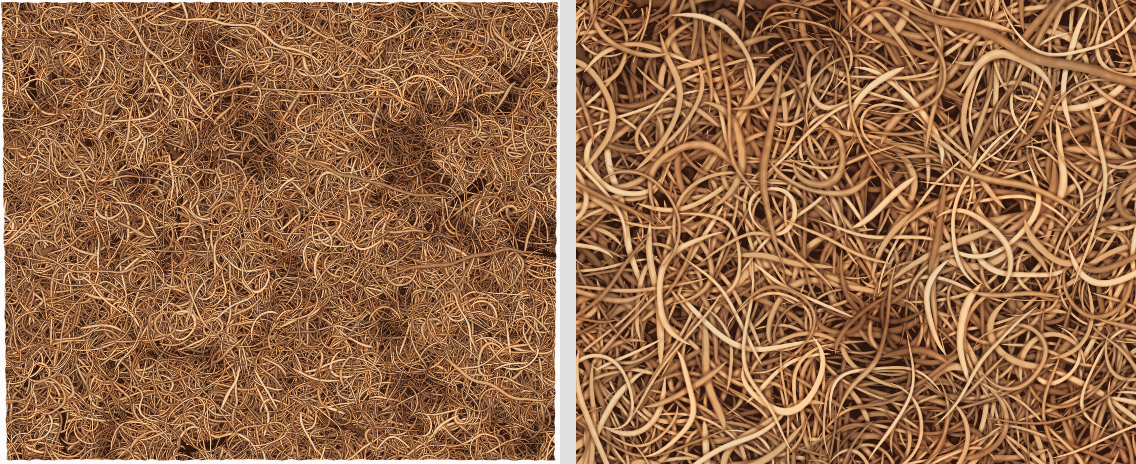
Left, the full canvas; right, a detail of the centre.
Give the GLSL for this texture, as a WebGL 1 fragment shader.

```glsl
precision highp float;
uniform vec2 u_resolution;

#define LAYERS 30
#define FIBRE_CELL 0.052
#define FIBRE_HALF_WIDTH 0.0018
#define FIBRE_CURL 1.9
#define FIBRE_TONE 0.36
#define TONE_SPREAD 0.58
#define SHADOW 0.36
#define WARP 0.011
#define PEAT_DARKNESS 0.30

vec4 hash4(vec3 p) {
  vec4 q = fract(p.xyzx * vec4(0.1031, 0.1030, 0.0973, 0.1099));
  q += dot(q, q.wzxy + 33.33);
  return fract((q.xxyz + q.yzzw) * q.zywx);
}

vec2 turn(vec2 p, float angle) {
  float c = cos(angle), s = sin(angle);
  return vec2(c * p.x + s * p.y, c * p.y - s * p.x);
}

float cornerSlope(vec2 corner, vec2 offset) {
  float angle = 6.2832 * hash4(vec3(corner, 5.0)).x;
  return dot(vec2(cos(angle), sin(angle)), offset);
}

float gradientNoise(vec2 p) {
  vec2 i = floor(p), f = fract(p);
  vec2 u = f * f * f * (f * (f * 6.0 - 15.0) + 10.0);
  vec2 e = vec2(1.0, 0.0);
  float low = mix(cornerSlope(i, f), cornerSlope(i + e, f - e), u.x);
  float high = mix(cornerSlope(i + e.yx, f - e.yx), cornerSlope(i + 1.0, f - 1.0), u.x);
  return 1.4 * mix(low, high, u.y);
}

// Signed distance to a circle of given curvature, tangent to x at the origin
float curveDistance(vec2 q, float curvature) {
  float k = curvature * dot(q, q) - 2.0 * q.y;
  return k / (1.0 + sqrt(max(1.0 + curvature * k, 0.0)));
}

// Lays one scattered sheet of shaded strands over the tone below
float layStrands(float tone, vec2 p, float seed, float cell, float halfWidth,
                 float curl, float share, float strandTone) {
  float pixel = 1.0 / u_resolution.y;
  vec2 g = turn(p, seed * 2.4) / cell + seed * 3.71 + 20.0;
  vec2 home = floor(g);
  for (int y = -1; y <= 1; y++) {
    for (int x = -1; x <= 1; x++) {
      vec2 id = home + vec2(float(x), float(y));
      vec4 place = hash4(vec3(id, seed + 1.0));
      vec4 look = hash4(vec3(id, seed + 71.0));
      if (look.w > share) continue;
      vec2 q = turn(g - id - place.xy, place.z * 6.2832);
      float reach = length(q) / mix(0.6, 1.0, look.x);
      if (reach > 1.0) continue;
      float bend = 2.0 * place.w - 1.0;
      float d = curveDistance(q, curl * bend * (0.35 + abs(bend))) * cell;
      float taper = 1.0 - pow(reach, 5.0);
      float w = halfWidth * mix(0.6, 1.45, look.y * look.y) * taper;
      float across = clamp(d / max(w, 0.0001), -1.0, 1.0);
      float halo = (1.0 - smoothstep(w, w + 1.7 * FIBRE_HALF_WIDTH, abs(d))) * taper;
      float cover = clamp((w - abs(d)) / pixel + 0.5, 0.0, 1.0);
      cover *= min(1.0, 2.0 * w / pixel);
      float lit = strandTone + TONE_SPREAD * (look.z - 0.5);
      lit += 0.16 - 0.30 * across * across + 0.08 * across;
      tone = mix(tone * (1.0 - SHADOW * halo), lit, cover);
    }
  }
  return tone;
}

vec3 coirColour(float tone) {
  vec3 c = mix(vec3(0.17, 0.085, 0.05), vec3(0.38, 0.23, 0.15), smoothstep(0.04, 0.25, tone));
  c = mix(c, vec3(0.55, 0.36, 0.23), smoothstep(0.25, 0.47, tone));
  c = mix(c, vec3(0.71, 0.49, 0.31), smoothstep(0.47, 0.69, tone));
  c = mix(c, vec3(0.87, 0.67, 0.46), smoothstep(0.69, 0.87, tone));
  return mix(c, vec3(0.96, 0.83, 0.65), smoothstep(0.92, 1.2, tone));
}

// Coverage of the slightly tapered mat with its rough rim
float matMask(vec2 uv, vec2 p) {
  float rough = 0.0022 * gradientNoise(p * 55.0);
  float left = uv.x - mix(0.012, 0.003, uv.y);
  float right = 1.0 - uv.x - mix(0.010, 0.004, uv.y);
  float inside = min(min(left, right), min(uv.y - 0.009, 0.995 - uv.y)) + rough;
  return clamp(inside * u_resolution.y + 0.5, 0.0, 1.0);
}

void main() {
  vec2 uv = gl_FragCoord.xy / u_resolution;
  vec2 p = gl_FragCoord.xy / u_resolution.y;
  vec2 bent = p + WARP * vec2(gradientNoise(p * 14.0), gradientNoise(p * 14.0 + 37.0));
  float patches = gradientNoise(p * 5.0 + 9.0) + 0.6 * gradientNoise(p * 15.0);
  float peat = smoothstep(0.15, 0.75, patches);
  float grain = gradientNoise(p * 160.0);

  // Dark ground, then fibres from deep to top with bark flakes between
  float tone = 0.10 + 0.10 * grain;
  for (int i = 0; i < LAYERS; i++) {
    float layer = float(i);
    float height = layer / float(LAYERS - 1);
    float cell = FIBRE_CELL * mix(0.8, 1.5, fract(layer * 0.618));
    float lit = FIBRE_TONE + 0.48 * height - PEAT_DARKNESS * peat;
    tone = layStrands(tone, bent, layer, cell, FIBRE_HALF_WIDTH, FIBRE_CURL, 1.0, lit);
    if (i == LAYERS - 8) {
      tone = layStrands(tone, bent + 0.004 * grain, 41.0, 0.075, 0.008, 0.5, 0.09, 0.16);
    }
  }
  // Long pale straws on top
  tone = layStrands(tone, bent, 53.0, 0.21, 0.0026, 0.7, 0.55, 0.74);
  tone += 0.07 * grain;

  vec3 coir = coirColour(tone);
  coir *= 1.0 + vec3(0.05, -0.01, -0.07) * gradientNoise(p * 22.0);
  vec3 backdrop = vec3(0.99, 0.985, 0.975);
  gl_FragColor = vec4(mix(backdrop, coir, matMask(uv, p)), 1.0);
}
```
